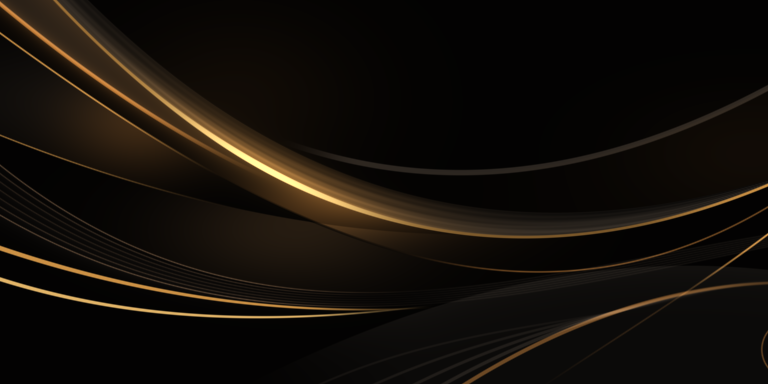
Reproduce this background procedurally as a Shadertoy shader.

```glsl
// Cubic through four heights spaced evenly over x = 0..2
float curve(float x, vec4 h) {
    float s = x * 1.5, a = s - 1.0, b = s - 2.0, c = s - 3.0;
    return dot(h, vec4(-a * b * c / 6.0, s * b * c / 2.0, -s * a * c / 2.0, s * a * b / 6.0));
}

// Signed distance to a curve, positive above it
float curveDist(vec2 p, vec4 h) {
    float slope = (curve(p.x + 0.004, h) - curve(p.x - 0.004, h)) / 0.008;
    return (p.y - curve(p.x, h)) * inversesqrt(1.0 + slope * slope);
}

float above(float d) {
    float aa = 1.0 / iResolution.y;
    return smoothstep(-aa, aa, d);
}

float stroke(float d, float halfWidth) {
    float aa = 1.0 / iResolution.y;
    return 1.0 - smoothstep(halfWidth - aa, halfWidth + aa, abs(d));
}

float glow(vec2 p, vec2 center, vec2 size) {
    vec2 q = (p - center) / size;
    return exp(-dot(q, q));
}

vec2 gradient(vec2 cell) {
    float angle = 6.2832 * fract(sin(dot(cell, vec2(127.1, 311.7))) * 43758.5);
    return vec2(cos(angle), sin(angle));
}

float gradientNoise(vec2 p) {
    vec2 i = floor(p), f = fract(p), u = f * f * (3.0 - 2.0 * f);
    vec2 e = vec2(1, 0);
    float low = mix(dot(gradient(i), f), dot(gradient(i + e), f - e), u.x);
    float high = mix(dot(gradient(i + e.yx), f - e.yx), dot(gradient(i + 1.0), f - 1.0), u.x);
    return mix(low, high, u.y);
}

void mainImage(out vec4 fragColor, in vec2 fragCoord) {
    vec2 p = fragCoord / iResolution.xy * vec2(2, 1);
    vec3 gold = vec3(0.80, 0.57, 0.27), paleGold = vec3(1.0, 0.88, 0.58);
    vec3 bronze = vec3(0.42, 0.27, 0.12), smoke = vec3(0.24, 0.21, 0.18);

    float rim = curveDist(p, vec4(1.16, 0.572, 0.381, 0.516));
    float crest = curveDist(p, vec4(1.254, 0.659, 0.45, 0.531));
    float inner = curveDist(p, vec4(0.99, 0.55, 0.37, 0.50));
    float thread = curveDist(p, vec4(0.914, 0.492, 0.294, 0.461));
    float fold = curveDist(p, vec4(0.648, 0.447, 0.39, 0.50));
    vec4 strandTop = vec4(0.57, 0.262, 0.268, 0.388);
    float strands = curveDist(p, strandTop);

    // Dark backdrop with faint warm haze
    vec3 col = vec3(0.012, 0.009, 0.007);
    col += bronze * above(crest) * (0.13 * glow(p, vec2(0.62, 0.74), vec2(0.3, 0.22))
         + 0.08 * glow(p, vec2(1.95, 0.6), vec2(0.3, 0.15)));

    // Broad folds below the main ribbon
    float panel = above(-thread) * above(fold);
    col += panel * (bronze * 0.50 * glow(p, vec2(0.37, 0.68), vec2(0.2, 0.13))
         + smoke * 0.2 * glow(p, vec2(0.1, 0.75), vec2(0.35, 0.15)));
    float hollow = above(-fold) * above(strands);
    col += hollow * vec3(0.13, 0.095, 0.058) * glow(p, vec2(0.76, 0.40), vec2(0.32, 0.15));
    float underside = above(-rim) * above(thread);
    col += underside * (bronze * 0.35 * exp(rim * 14.0) * smoothstep(1.7, 0.4, p.x)
         + bronze * 0.45 * glow(p, vec2(0.84, 0.46), vec2(0.22, 0.08)));
    col += smoke * above(inner) * above(-rim) * 0.35 * smoothstep(0.75, 0.1, p.x);

    // Main ribbon, brushed along its length
    float across = clamp(rim / max(rim - crest, 0.001), 0.0, 1.0);
    float brushed = 1.0 + 0.45 * gradientNoise(vec2(p.x * 1.6, across * 9.0));
    float heat = glow(p, vec2(0.72, 0.54), vec2(0.42, 0.4));
    vec3 satin = mix(smoke * 0.72, vec3(0.40, 0.28, 0.15), heat);
    satin *= brushed * mix(1.0, 0.38, smoothstep(0.1, 1.0, across));
    satin += gold * 0.40 * heat * exp(-across * 4.5);
    col = mix(col, satin, above(rim) * above(-crest));

    // Grey arc that leaves the crest
    float arc = curveDist(p, vec4(1.13, 0.659, 0.557, 0.771));
    col += smoke * 0.65 * stroke(arc, 0.007) * smoothstep(0.72, 0.95, p.x) * above(crest);
    col += bronze * 0.05 * above(-arc) * above(crest) * smoothstep(0.9, 2.0, p.x);

    // Lower right sheet and its fan of streaks
    float sheet = curveDist(p, vec4(-0.4, 0.01, 0.255, 0.297));
    col = mix(col, vec3(0.045, 0.041, 0.037) + smoke * 0.15 * exp(sheet * 18.0),
              above(-sheet) * smoothstep(0.6, 1.15, p.x) * 0.9);
    vec4 sweep = vec4(-1.294, -0.449, 0.07, 0.263);
    for (int i = 0; i < 5; i++) {
        float k = float(i);
        float streak = curveDist(p, sweep + vec4(0.12, 0.09, 0.018, 0.006) * k);
        vec3 tint = i == 0 ? bronze * 0.9 : smoke * (0.48 - 0.07 * k);
        col += tint * stroke(streak, 0.005 - 0.0006 * k) * smoothstep(2.15, 1.55, p.x + 0.07 * k);
    }
    col += bronze * 0.45 * stroke(curveDist(p, sweep), 0.003) * smoothstep(1.45, 1.9, p.x);
    float rising = curveDist(p, vec4(-1.6, -0.62, -0.06, 0.39));
    col += gold * 0.8 * stroke(rising, 0.0025) * smoothstep(1.76, 1.98, p.x);
    col += bronze * 0.35 * stroke(rising, 0.002) * smoothstep(1.35, 1.7, p.x);
    col += bronze * 0.8 * stroke(length(p - vec2(2.06, 0.09)) - 0.076, 0.002);

    // Fine strands that gather toward the centre
    for (int i = 0; i < 7; i++) {
        float k = float(i) / 6.0;
        float d = curveDist(p, strandTop - vec4(0.13, 0.045, 0.035, 0.03) * k);
        float strength = 0.25 + 0.5 * pow(abs(2.0 * k - 1.0), 3.0);
        col += vec3(0.38, 0.29, 0.21) * strength * stroke(d, 0.0016) * smoothstep(1.15, 0.6, p.x);
        col += smoke * 0.22 * stroke(d, 0.002) * smoothstep(0.9, 1.3, p.x);
        col += smoke * 0.08 * above(-d) * exp(d * 50.0) * smoothstep(1.2, 0.2, p.x);
    }

    // Thin gold lines
    col += bronze * 1.2 * stroke(inner, 0.005) * smoothstep(0.72, 0.3, p.x);
    col += bronze * 0.5 * exp(-abs(inner) * 70.0) * smoothstep(0.75, 0.2, p.x);
    col += gold * 0.9 * stroke(thread, 0.0022) * smoothstep(0.6, 0.2, p.x);
    col += bronze * stroke(thread, 0.002) * smoothstep(1.0, 1.4, p.x);
    col *= 1.0 - 0.6 * stroke(thread, 0.003) * glow(p, vec2(0.85, 0.42), vec2(0.2));
    col += gold * 0.65 * stroke(fold, 0.0018) * smoothstep(0.65, 0.05, p.x);

    // Paired bright lines at lower left
    float fade = smoothstep(1.15, 0.75, p.x);
    float upper = curveDist(p, vec4(0.354, 0.208, 0.22, 0.39));
    float lower = curveDist(p, vec4(0.273, 0.174, 0.235, 0.36));
    col = mix(col, gold, stroke(upper, mix(0.006, 0.002, p.x)) * fade);
    col = mix(col, mix(gold, paleGold, 0.45), stroke(lower, mix(0.005, 0.002, p.x)) * fade);

    // Glowing rim of the main ribbon
    float shine = glow(p, vec2(0.70, 0.56), vec2(0.28, 0.3));
    float ends = mix(0.75, 0.6, smoothstep(0.8, 1.2, p.x)) + 0.4 * smoothstep(1.6, 2.0, p.x);
    vec3 rimColor = mix(gold * ends, paleGold, shine);
    col = mix(col, rimColor, stroke(rim - 0.002, 0.0035 + 0.0045 * shine));
    col += gold * 0.30 * exp(-abs(rim) * 32.0) * shine;

    fragColor = vec4(clamp(col, 0.0, 1.0), 1.0);
}
```
